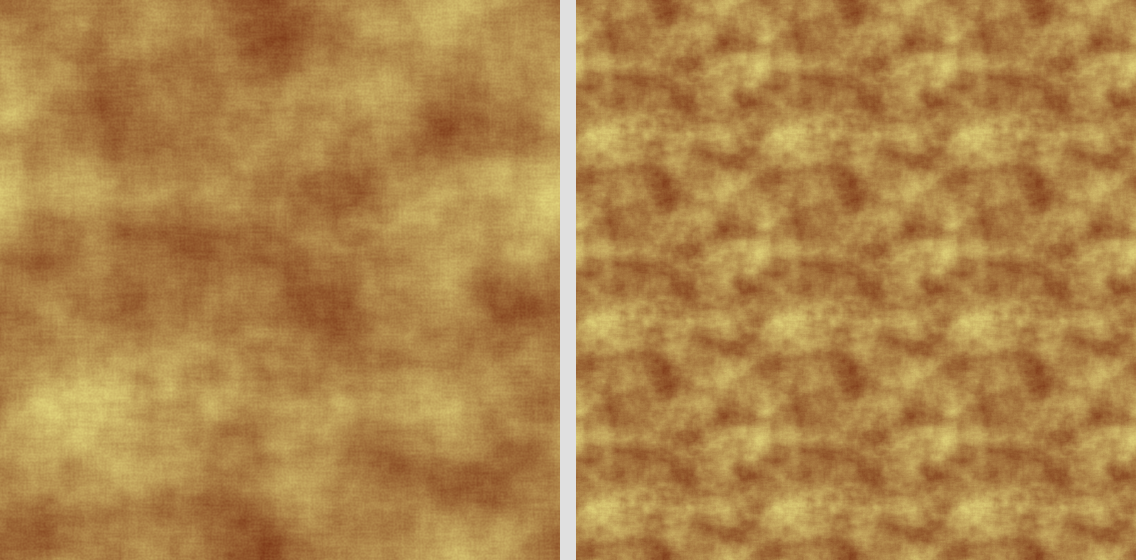
Left: one tile. Right: repeated 3 by 3.
Give the GLSL for this texture, as a three.js fragment shader.

```glsl
// Aged, golden-brown cloth: soft cloudy stains over a faint woven grain.
// Octaves of wrapping gradient noise, stretched along both axes, form the
// stains; long thin noise forms the threads. All periods are whole, so it tiles.

#define DARK_STAIN vec3(0.475, 0.190, 0.075)
#define PALE_STAIN vec3(0.875, 0.820, 0.475)
#define BALANCE 0.52
#define STAIN_CONTRAST 0.48
#define STAIN_PERIOD vec2(3.0, 5.0)
#define STAIN_GAIN 0.6
#define OCTAVES 6
#define THREAD_PERIOD vec2(18.0, 210.0)
#define THREAD_STRENGTH 0.07
#define GRAIN_PERIOD 230.0
#define GRAIN_STRENGTH 0.09

varying vec2 vUv;

float hash(vec3 p) {
  p = fract(p * vec3(0.1031, 0.1030, 0.0973));
  p += dot(p, p.yzx + 33.33);
  return fract((p.x + p.y) * p.z);
}

// Unit gradient of a lattice cell, wrapped to the period
vec2 gradient(vec2 cell, vec2 period, float seed) {
  float angle = 6.28318 * hash(vec3(mod(cell, period), seed));
  return vec2(cos(angle), sin(angle));
}

// Gradient noise that repeats once across the canvas
float wrapNoise(vec2 uv, vec2 period, float seed) {
  vec2 p = uv * period + seed * vec2(0.37, 0.73);
  vec2 cell = floor(p);
  vec2 f = p - cell;
  vec2 s = f * f * f * (f * (f * 6.0 - 15.0) + 10.0);
  vec2 e = vec2(1.0, 0.0);
  float a = dot(gradient(cell, period, seed), f);
  float b = dot(gradient(cell + e.xy, period, seed), f - e.xy);
  float c = dot(gradient(cell + e.yx, period, seed), f - e.yx);
  float d = dot(gradient(cell + e.xx, period, seed), f - e.xx);
  return mix(mix(a, b, s.x), mix(c, d, s.x), s.y);
}

// Noise drawn out along the weft (across) and the warp (up)
float crossNoise(vec2 uv, vec2 period, float seed) {
  return 0.8 * wrapNoise(uv, period, seed)
       + 0.6 * wrapNoise(uv, period.yx, seed + 17.0);
}

// Fractal sum of cross noise
float stains(vec2 uv) {
  float sum = 0.0;
  float amplitude = 1.0;
  vec2 period = STAIN_PERIOD;
  for (int i = 0; i < OCTAVES; i++) {
    sum += amplitude * crossNoise(uv, period, float(i) + 3.0);
    amplitude *= STAIN_GAIN;
    period *= 2.0;
  }
  return sum;
}

void main() {
  float tone = BALANCE + STAIN_CONTRAST * stains(vUv);

  // Woven threads and fine grain
  tone += THREAD_STRENGTH * crossNoise(vUv, THREAD_PERIOD, 41.0);
  tone += GRAIN_STRENGTH * wrapNoise(vUv, vec2(GRAIN_PERIOD), 71.0);

  gl_FragColor = vec4(mix(DARK_STAIN, PALE_STAIN, clamp(tone, 0.0, 1.0)), 1.0);
}
```
